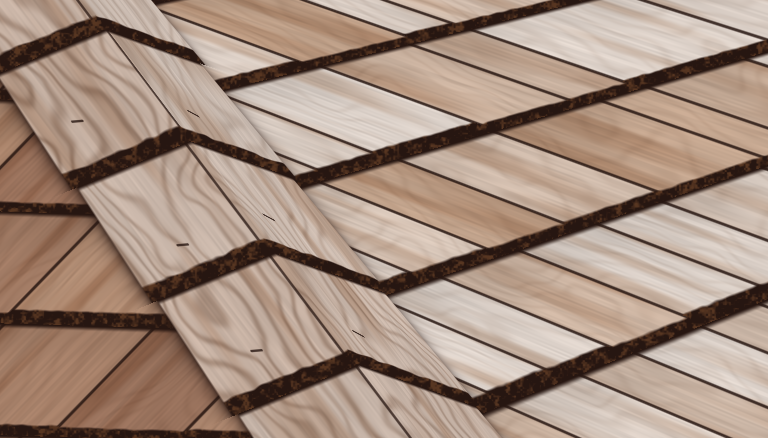
Give the GLSL for this texture, as a WebGL 2 fragment shader.

```glsl
#version 300 es
precision highp float;

uniform vec2 u_resolution;
out vec4 outColor;

// Colours
const vec3 PALE = vec3(0.84, 0.80, 0.77);
const vec3 ROSE = vec3(0.77, 0.68, 0.62);
const vec3 TAN = vec3(0.72, 0.59, 0.49);
const vec3 RUST = vec3(0.57, 0.42, 0.34);
const vec3 BROWN = vec3(0.34, 0.21, 0.13);
const vec3 DARK = vec3(0.15, 0.085, 0.065);

// Lengths are in canvas heights, measured from the top left
const float SOFT = 0.003;
const float SEAM = 0.0055;
const float BUTT = 0.105;         // thickness of a butt, in courses
const float SEAM_JITTER = 0.7;
const float COURSE_GROWTH = 1.18; // each course is this much taller than the last
const float SEAM_STEP = 0.122;
const float LEFT_STEP = 0.2555;
const float LEFT_SEAM_STEP = 0.29;
const vec2 RIDGE_START = vec2(0.217, 0.034);
const vec2 RIDGE_STEP = vec2(0.1925, 0.255);
const float CAP_BUTT = 0.13;

float hash(vec2 p) {
    vec3 q = fract(vec3(p.xyx) * 0.1031);
    q += dot(q, q.yzx + 33.33);
    return fract((q.x + q.y) * q.z);
}

float noise(vec2 p) {
    vec2 i = floor(p), f = fract(p);
    f = f * f * (3.0 - 2.0 * f);
    return mix(mix(hash(i), hash(i + vec2(1, 0)), f.x),
               mix(hash(i + vec2(0, 1)), hash(i + vec2(1, 1)), f.x), f.y);
}

// Grain: x runs across the board, y along it
vec3 wood(vec2 g, float seed, vec3 base, float rings) {
    g += seed * vec2(19.0, 31.0);
    float streak = noise(g * vec2(36.0, 2.5));
    float fiber = noise(g * vec2(230.0, 9.0));
    float warp = noise(g * vec2(9.0, 5.0)) + 0.3 * noise(g * vec2(22.0, 13.0));
    float ring = pow(0.5 + 0.5 * sin(g.x * 150.0 + 24.0 * warp), 3.0);
    vec3 c = mix(base, base * vec3(0.89, 0.83, 0.78), smoothstep(0.45, 0.95, streak));
    c *= 1.0 + 0.09 * (fiber - 0.5) + 0.06 * (warp - 0.6);
    return c * (1.0 - rings * ring * vec3(0.8, 1.0, 1.15));
}

vec3 buttWood(vec2 p) {
    float speck = 0.6 * noise(p * 75.0) + 0.4 * noise(p * 210.0);
    return mix(DARK, BROWN, smoothstep(0.4, 0.85, speck));
}

// Irregular boards along u: board index and distance to the nearest seam
vec2 findBoard(float u, float row) {
    float cell = floor(u), id = cell, nearest = 9.0;
    for (int i = -1; i <= 1; i++) {
        float c = cell + float(i);
        float d = u - c - 0.5 - SEAM_JITTER * (hash(vec2(c, row) + 5.0) - 0.5);
        nearest = min(nearest, abs(d));
        if (d > 0.0) id = c;
    }
    return vec2(id, nearest);
}

// Overlapping courses with a dark butt at the foot of each board
vec3 shingles(vec2 p, float courses, float u, float unit, vec2 grain, vec3 light, vec3 warm) {
    float m = courses - BUTT, row = floor(m), t = fract(m);
    vec2 board = findBoard(u, row);
    float h = hash(vec2(board.x, row) + 11.0);
    vec3 c = wood(grain, h, mix(light, warm, h * h), 0.05);
    c *= 0.97 + 0.06 * smoothstep(0.0, 0.5, t);
    c = mix(c, DARK, 0.85 * (1.0 - smoothstep(0.2 * SEAM, SEAM, board.y * unit)));
    float lip = 1.0 - BUTT + 0.045 * (h - 0.5) + 0.012 * (noise(p * 60.0) - 0.5);
    c = mix(c, buttWood(p), smoothstep(lip - 0.013, lip + 0.013, t));
    return mix(c, DARK, 1.0 - smoothstep(0.0, 0.05, t));
}

vec3 rightRoof(vec2 p) {
    float x = p.x - 0.913;
    float y = (p.y + 0.23 * x) / (1.0 - 0.1664 * x);
    float courses = log(max(y + 1.313, 0.01) / 1.395) / log(COURSE_GROWTH);
    float dx = p.x - 1.1416;
    float across = (p.y - 0.33 * dx) / (1.0 + 0.118 * dx);
    return shingles(p, courses, across / SEAM_STEP, SEAM_STEP, vec2(across, p.x), PALE, TAN);
}

vec3 leftRoof(vec2 p) {
    float courses = (p.y - 0.03 * p.x - 0.456) / LEFT_STEP;
    float across = p.x + 0.97 * p.y;
    return shingles(p, courses, across / LEFT_SEAM_STEP, LEFT_SEAM_STEP * 0.7,
                    vec2(across * 0.7, p.y), mix(TAN, RUST, 0.35), RUST);
}

// Chevron caps: s counts caps down the ridge, w is the offset from its crest
vec3 ridgeCap(vec2 p, float s, float w) {
    float m = s - CAP_BUTT, cap = floor(m), t = fract(m);
    float crest = 0.025 * (hash(vec2(cap, 3.0)) - 0.7);
    float side = step(crest, w);
    float h = hash(vec2(cap, side) + 2.0);
    vec2 grain = vec2(w, s * length(RIDGE_STEP));
    vec3 c = wood(grain, h, mix(PALE * 0.97, ROSE, 0.25 + 0.6 * h), 0.06 + 0.16 * h);
    c = mix(c, DARK, 0.75 * (1.0 - smoothstep(0.001, 0.0045, abs(w - crest))));
    // Nail marks, one on each slope
    for (int i = 0; i < 2; i++) {
        float r = hash(vec2(cap, float(i) + 8.0)) - 0.5;
        vec2 d = vec2(w - mix(-0.16, 0.07, float(i)) - 0.03 * r, (t - 0.62 - 0.2 * r) * 0.25);
        float mark = length(d - vec2(1.0, 0.3) * clamp(d.x, -0.009, 0.009));
        c = mix(c, DARK, 0.8 * (1.0 - smoothstep(0.001, 0.004, mark)));
    }
    float lip = 1.0 - CAP_BUTT + 0.025 * (noise(p * 45.0) - 0.5);
    c = mix(c, buttWood(p), smoothstep(lip - 0.012, lip + 0.012, t));
    return mix(c, DARK, 1.0 - smoothstep(0.0, 0.04, t));
}

void main() {
    vec2 p = gl_FragCoord.xy / u_resolution.y;
    p.y = 1.0 - p.y;

    // Ridge coordinates
    vec2 d = p - RIDGE_START;
    bool onRight = d.x * RIDGE_STEP.y > d.y * RIDGE_STEP.x;
    float slope = onRight ? 0.36 : -0.41;
    float s = (d.y - slope * d.x) / (RIDGE_STEP.y - slope * RIDGE_STEP.x);
    float w = d.x - s * RIDGE_STEP.x;
    float halfWidth = onRight ? 0.219 + 0.017 * s : 0.254 + 0.009 * s;
    halfWidth += 0.012 * (fract(s - CAP_BUTT) - 0.5);
    float outside = abs(w) - halfWidth;

    // Roof slopes, shaded beside the ridge, then the caps on top
    vec3 c = onRight ? rightRoof(p) : leftRoof(p);
    float shade = (onRight ? 0.4 : 0.8) * exp(-max(outside, 0.0) / 0.014);
    c = mix(c, DARK, shade);
    c = mix(c, ridgeCap(p, s, w), 1.0 - smoothstep(-SOFT, SOFT, outside));
    outColor = vec4(c, 1.0);
}
```
